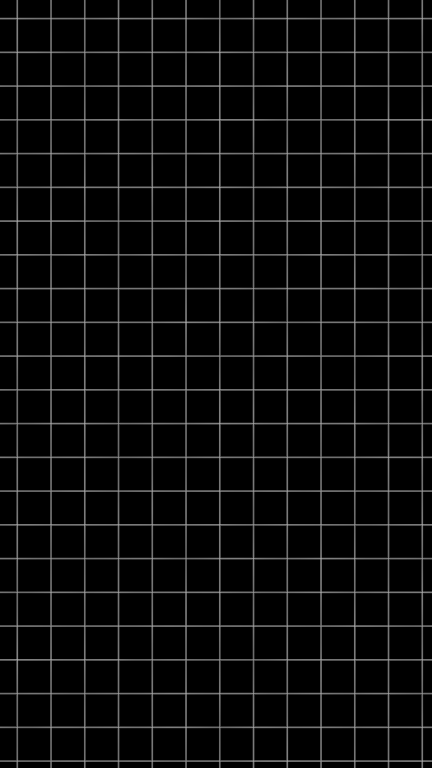
Give the GLSL for this pattern, as a WebGL 1 fragment shader.

```glsl
precision highp float;

uniform vec2 u_resolution;

// Lengths are fractions of the canvas width
const float PITCH = 0.078125;
const vec2 GRID_ORIGIN = vec2(0.0400, 0.0160);
const float LINE_WIDTH = 0.0038;
const vec3 BACKGROUND = vec3(0.0);
const vec3 LINE_COLOR = vec3(0.46);
const float CROSSING_GAIN = 0.3;   // extra light where two lines meet
const float WEAR_AMOUNT = 0.18;    // unevenness of brightness along lines
const float WEAR_SCALE = 0.7;      // wear frequency, per cell

vec2 hashGradient(vec2 p) {
  float h = fract(sin(dot(p, vec2(127.1, 311.7))) * 43758.5);
  float angle = 6.28318 * h;
  return vec2(cos(angle), sin(angle));
}

float gradientNoise(vec2 p) {
  vec2 i = floor(p);
  vec2 f = p - i;
  vec2 u = f * f * f * (f * (f * 6.0 - 15.0) + 10.0);
  float a = dot(hashGradient(i), f);
  float b = dot(hashGradient(i + vec2(1.0, 0.0)), f - vec2(1.0, 0.0));
  float c = dot(hashGradient(i + vec2(0.0, 1.0)), f - vec2(0.0, 1.0));
  float d = dot(hashGradient(i + vec2(1.0, 1.0)), f - vec2(1.0, 1.0));
  return mix(mix(a, b, u.x), mix(c, d, u.x), u.y);
}

// Box-filtered coverage of the nearest vertical (x) and horizontal (y) line
vec2 lineCoverage(vec2 cell, float pixel) {
  vec2 dist = abs(fract(cell + 0.5) - 0.5) * PITCH;
  vec2 overlap = (0.5 * (LINE_WIDTH + pixel) - dist) / pixel;
  return clamp(overlap, 0.0, min(1.0, LINE_WIDTH / pixel));
}

void main() {
  float pixel = 1.0 / u_resolution.x;
  vec2 cell = (gl_FragCoord.xy * pixel - GRID_ORIGIN) / PITCH;

  vec2 coverage = lineCoverage(cell, pixel);
  float light = max(coverage.x, coverage.y);
  light += CROSSING_GAIN * coverage.x * coverage.y;

  // Slow drift in line brightness
  light *= 1.0 + WEAR_AMOUNT * gradientNoise(cell * WEAR_SCALE + 7.3);

  gl_FragColor = vec4(BACKGROUND + (LINE_COLOR - BACKGROUND) * light, 1.0);
}
```
